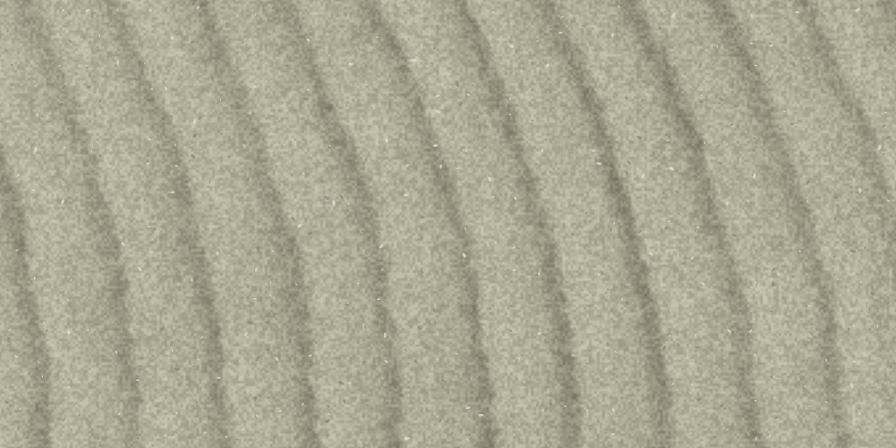
This texture is drawn by a Shadertoy shader. Its source:

```glsl
// Wind-rippled sand: ten curved, evenly spaced troughs sweep over the canvas.
// A bent phase coordinate repeats one shaded ripple profile; value noise roughens
// its edges and adds grain, and a jittered grid scatters pale shell flecks.

const vec3 SHADOW_SAND = vec3(0.58, 0.56, 0.485);
const vec3 LIT_SAND = vec3(0.74, 0.72, 0.64);
const vec3 SHELL = vec3(0.88, 0.87, 0.82);
const float RIPPLE_PERIOD = 0.1975;
const float FIRST_TROUGH = 0.094;

float hash(vec2 p) {
    vec3 q = fract(p.xyx * 0.1031);
    q += dot(q, q.yzx + 33.33);
    return fract((q.x + q.y) * q.z);
}

float valueNoise(vec2 p) {
    vec2 cell = floor(p);
    vec2 f = fract(p);
    f = f * f * (3.0 - 2.0 * f);
    float low = mix(hash(cell), hash(cell + vec2(1, 0)), f.x);
    float high = mix(hash(cell + vec2(0, 1)), hash(cell + vec2(1, 1)), f.x);
    return mix(low, high, f.y);
}

// Noise centred on zero; the offset keeps lattice coordinates positive
float signedNoise(vec2 p, float scale) {
    return valueNoise(p * scale + 40.0) - 0.5;
}

// Whole numbers of this phase lie along the trough centres
float ripplePhase(vec2 p) {
    float bend = 0.24 * p.y * p.y + 0.022 * p.x * p.y;
    return (p.x + bend - FIRST_TROUGH) / RIPPLE_PERIOD;
}

// Soft shaded flank on the left, firmer edge on the right
float troughShade(float d, float softness) {
    float flank = smoothstep(-0.20 - softness, 0.03, d);
    float edge = 1.0 - smoothstep(0.06 - softness, 0.17 + softness, d);
    return flank * edge;
}

// Coverage of one randomly placed and turned fleck per grid cell
float flecks(vec2 p, float cells, float share, float blur) {
    vec2 cell = floor(p * cells) + 7.0;
    vec2 centre = 0.2 + 0.6 * vec2(hash(cell + 11.0), hash(cell + 53.0));
    vec2 q = (fract(p * cells) - centre) / cells;
    float angle = 6.2832 * hash(cell + 91.0);
    float c = cos(angle), s = sin(angle);
    q = mat2(c, s, -s, c) * q;
    float size = mix(0.0016, 0.0042, pow(hash(cell + 137.0), 3.0));
    float dist = length(q * vec2(0.65, 1.2)) - size;
    float present = step(hash(cell), share);
    return present * (1.0 - smoothstep(-blur, blur, dist));
}

void mainImage(out vec4 fragColor, in vec2 fragCoord) {
    vec2 p = fragCoord / iResolution.y;
    float blur = 0.7 / iResolution.y;

    // Ripples with wandering, crumbly edges
    float phase = ripplePhase(p);
    phase += 0.10 * signedNoise(p, 7.0) + 0.07 * signedNoise(p, 26.0);
    phase += 0.06 * signedNoise(p, 75.0);
    float troughId = floor(phase + 0.5);
    float d = phase - troughId;

    // Depth varies along each trough and is strongest right of the middle
    float depth = 0.40 + 0.28 * valueNoise(vec2(troughId * 5.3 + 20.0, p.y * 4.0));
    depth += 0.16 * exp(-pow((p.x - 1.3) / 0.4, 2.0));
    float shade = troughShade(d, 0.05 * smoothstep(0.3, 1.0, p.y));
    float core = exp(-pow((d - 0.06) / 0.06, 2.0));
    float crumbs = smoothstep(0.05, 0.4, signedNoise(p, 34.0));

    // Brightness: crest slope, broad patches, troughs, then fine grain
    float tone = 0.71 + 0.10 * sin(6.2832 * (d - 0.08));
    tone += 0.12 * signedNoise(p, 3.0) + 0.12 * signedNoise(p, 18.0);
    tone -= depth * shade + 0.28 * core * crumbs;
    tone += 0.85 * signedNoise(p, 170.0) + 0.40 * signedNoise(p, 85.0);

    vec3 sand = mix(SHADOW_SAND, LIT_SAND, tone);
    sand = mix(sand, SHADOW_SAND * 0.88, 0.6 * flecks(p + 3.0, 24.0, 0.25, blur));
    sand = mix(sand, SHELL, 0.8 * flecks(p, 17.0, 0.40, blur));
    fragColor = vec4(clamp(sand, 0.0, 1.0), 1.0);
}
```
